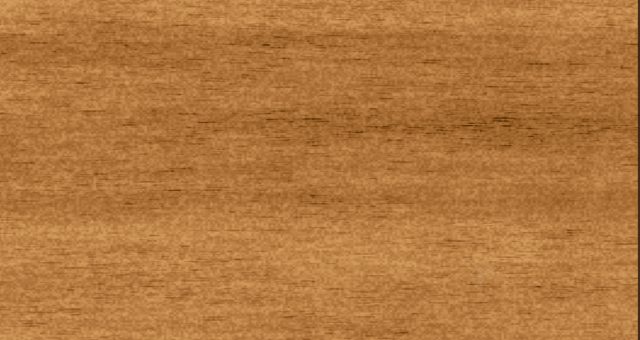
Give the GLSL for this texture, as a WebGL 1 fragment shader.

```glsl
precision highp float;
uniform vec2 u_resolution;

const vec3 DEEP_BROWN = vec3(0.57, 0.35, 0.13);
const vec3 MID_BROWN = vec3(0.70, 0.47, 0.245);
const vec3 PALE_GOLD = vec3(0.80, 0.58, 0.34);
const vec3 EDGE_SHADOW = vec3(0.20, 0.12, 0.06);

float hash(vec2 p) {
  vec3 q = fract(vec3(p.xyx) * 0.1031);
  q += dot(q, q.yzx + 33.33);
  return fract((q.x + q.y) * q.z);
}

float noise(vec2 p) {
  vec2 i = floor(p);
  vec2 f = fract(p);
  f = f * f * (3.0 - 2.0 * f);
  float low = mix(hash(i), hash(i + vec2(1.0, 0.0)), f.x);
  float high = mix(hash(i + vec2(0.0, 1.0)), hash(i + vec2(1.0, 1.0)), f.x);
  return mix(low, high, f.y);
}

// Noise centred on zero
float ripple(vec2 p) {
  return noise(p) - 0.5;
}

// Soft horizontal stripe
float band(float y, float center, float width) {
  float d = (y - center) / width;
  return exp(-d * d);
}

// Short tapered dashes, one at most per cell
float pores(vec2 p, vec2 cells, float density, float seed) {
  vec2 q = p * cells;
  float row = floor(q.y);
  q.x += hash(vec2(row, seed)) * 17.0;
  vec2 id = vec2(floor(q.x), row + seed);
  vec2 f = fract(q) - 0.5;
  float present = step(hash(id + 3.7), density);
  float halfLength = mix(0.12, 0.48, hash(id + 11.3));
  float along = 1.0 - smoothstep(halfLength * 0.4, halfLength, abs(f.x));
  float across = 1.0 - smoothstep(0.1, 0.5, abs(f.y));
  return present * along * across * mix(0.4, 1.0, hash(id + 23.9));
}

// Broad light and dark growth bands, y measured up from the bottom
float growthBands(vec2 p, float across) {
  float y = p.y + 0.025 * across * smoothstep(0.5, 1.0, p.y);
  y += 0.03 * ripple(vec2(p.x * 1.6, p.y * 4.0));
  float tone = 0.67;
  tone += 0.14 * band(y, 1.0, 0.07);
  tone -= 0.27 * band(y, 0.86, 0.07);
  tone += 0.10 * band(y, 0.75, 0.03) * (1.0 - across);
  tone -= mix(0.20, 0.36, across) * band(y, 0.65, 0.075);
  tone -= 0.12 * band(y, 0.54, 0.05);
  tone -= mix(0.28, 0.22, across) * band(y, 0.43, 0.05);
  tone += 0.10 * band(y, 0.30, 0.09);
  tone += 0.08 * band(y, 0.13, 0.07);
  return tone;
}

vec3 woodColor(float tone) {
  vec3 color = mix(DEEP_BROWN, MID_BROWN, min(tone / 0.57, 1.0));
  return mix(color, PALE_GOLD, clamp((tone - 0.57) / 0.43, 0.0, 1.2));
}

void main() {
  vec2 p = gl_FragCoord.xy / u_resolution.y;
  float across = gl_FragCoord.x / u_resolution.x;

  // Grain lines dip slightly to the right near the top
  vec2 g = p;
  g.y += 0.025 * across * smoothstep(0.5, 1.0, p.y);
  g.y += 0.008 * ripple(p * vec2(2.0, 5.0) + 40.0);

  // Streaks from broad to fine
  float tone = growthBands(p, across);
  tone += 0.24 * ripple(g * vec2(0.9, 22.0) + 5.0);
  tone += 0.22 * ripple(g * vec2(2.5, 55.0) + 71.0);
  tone += 0.28 * ripple(g * vec2(11.0, 120.0) + 13.0);
  tone += 0.16 * ripple(g * vec2(6.0, 8.0) + 29.0);

  // Dark pores, gathered in patches
  float patches = smoothstep(0.3, 0.75, noise(g * vec2(2.0, 13.0) + 90.0));
  float density = mix(0.08, 0.42, patches);
  tone -= 0.46 * pores(g, vec2(9.0, 125.0), density, 19.0);
  tone -= 0.34 * pores(g, vec2(19.0, 150.0), density, 247.0);

  // Granular speckle
  tone += 0.50 * ripple(p * vec2(140.0, 165.0));
  tone += 0.26 * ripple(p * vec2(75.0, 90.0) + 300.0);

  vec3 color = woodColor(clamp(tone, -0.25, 1.2));
  color -= DEEP_BROWN * 0.5 * max(-tone, 0.0);

  // Small pale scuff
  vec2 scuff = (vec2(across, p.y) - vec2(0.75, 0.19)) / vec2(0.005, 0.025);
  color = mix(color, vec3(0.78, 0.62, 0.46), 0.5 * exp(-dot(scuff, scuff)));

  // Thin shadow along the right side
  float shadow = smoothstep(0.9955, 0.998, across);
  color = mix(color, EDGE_SHADOW, shadow * 0.9);

  gl_FragColor = vec4(color, 1.0);
}
```
